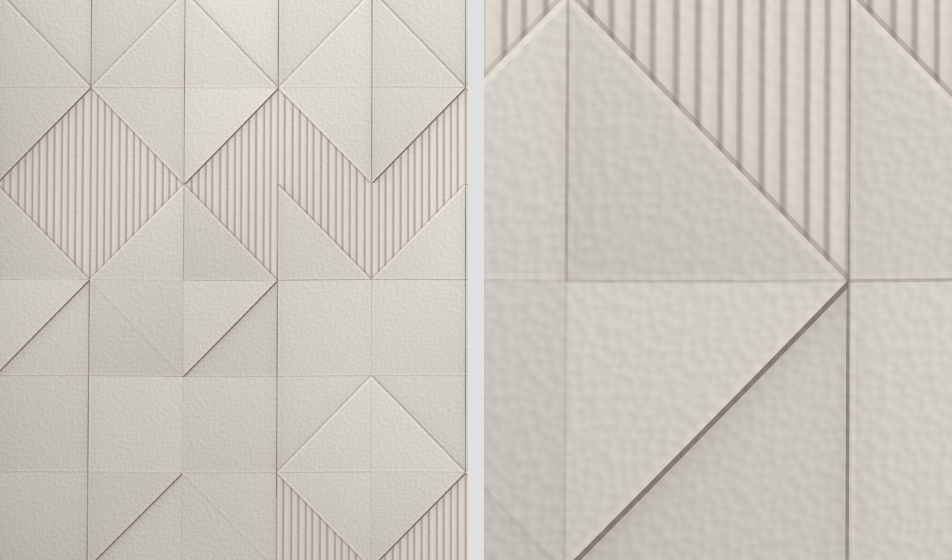
Left, the full canvas; right, a detail of the centre.
Write a Shadertoy shader that draws this pattern.

```glsl
const vec2 TILES = vec2(4.977, 5.82);    // tiles across and down
const vec2 OFFSET = vec2(0.05, 0.09);    // part of the first tile cut off
const float RIBS = 13.0;                 // ribs per tile
const float RIB_DEPTH = 0.42;
const float RIB_JITTER = 0.05;
const float SEAM_WIDTH = 0.006;          // half widths, in tiles
const float FOLD_WIDTH = 0.009;
const float SEAM_DRIFT = 0.06;
const float GRAIN_SCALE = 150.0;
const float GRAIN_DEPTH = 0.038;
const float FACE_VARIATION = 0.032;
const vec3 PAPER_DIM = vec3(0.725, 0.70, 0.68);
const vec3 PAPER_LIT = vec3(0.885, 0.865, 0.84);
const vec3 RIB_TINT = vec3(0.012, 0.006, -0.006);
const vec3 SHADE = vec3(0.48, 0.43, 0.395);
const vec3 GLOW = vec3(0.05, 0.045, 0.038);

float hash(vec2 p) {
    return fract(sin(dot(p, vec2(12.7, 31.1))) * 4375.5);
}

// Distance to the nearest scattered point
float cellular(vec2 p) {
    vec2 cell = floor(p);
    float nearest = 2.0;
    for (int y = -1; y <= 1; y++) {
        for (int x = -1; x <= 1; x++) {
            vec2 c = cell + vec2(x, y);
            vec2 point = c + vec2(hash(c), hash(c + 47.3));
            nearest = min(nearest, distance(p, point));
        }
    }
    return nearest;
}

float band(float x, float halfWidth, float aa) {
    return 1.0 - smoothstep(max(halfWidth - aa, 0.0), halfWidth + aa, abs(x));
}

// Upright ribs of slightly uneven width: x = groove, y = lit flank
vec2 ribs(float x) {
    float wobble = sin(x * 17.0) + 0.6 * sin(x * 41.0 + 1.3);
    float t = fract(x * RIBS + RIB_JITTER * wobble);
    float toGroove = 0.5 - abs(t - 0.5);
    return vec2(1.0 - smoothstep(0.02, 0.25, toGroove),
                smoothstep(0.1, 0.35, t) * (1.0 - smoothstep(0.35, 0.85, t)));
}

void mainImage(out vec4 fragColor, in vec2 fragCoord) {
    vec2 pos = fragCoord / iResolution.xy;
    vec2 paper = fragCoord / iResolution.y;
    float aa = 0.6 * TILES.y / iResolution.y;

    // Tile grid, counted from the upper left, with slightly slanted seams
    vec2 g = vec2(pos.x, 1.0 - pos.y) * TILES + OFFSET;
    g.x += SEAM_DRIFT * (0.5 - pos.y) * (1.0 - pos.x);
    g.y += 0.006 * sin(g.x * 1.7 + 0.6);
    vec2 tile = floor(g);
    vec2 f = g - tile;
    float col = tile.x;
    float row = tile.y;

    // Which tiles are folded, which way, and where ribs show beneath
    bool oddRow = mod(row, 2.0) > 0.5;
    bool falling = mod(col + row, 2.0) < 0.5;
    if ((row == 2.0 && col > 2.5) || (row == 5.0 && col < 2.5)) falling = !falling;
    bool ribbed = row == 1.0 || row == 2.0 || (row == 5.0 && col > 2.5);
    bool folded = row < 2.5 || (row == 3.0 && col < 2.5)
               || (row == 4.0 && col > 2.5) || (row == 5.0 && col > 0.5);

    // Signed distance to the fold, positive on the flap
    float d = (f.y - (falling ? f.x : 1.0 - f.x)) * 0.7071;
    if (oddRow) d = -d;
    float under = folded ? 1.0 - smoothstep(-aa, aa, d) : 0.0;
    float ribMask = ribbed ? under : 0.0;

    // Paper lit from the upper right, with a tint and a slope per face
    float light = 0.16 + 0.5 * pos.y + 0.34 * pos.x;
    light -= 0.16 * exp(-pos.x * 9.0);
    light += 0.07 * sin(pos.x * 7.0 + 2.0 * sin(pos.y * 5.0));
    vec3 color = mix(PAPER_DIM, PAPER_LIT, clamp(light, 0.0, 1.0));
    float face = mix(hash(tile + 3.1), hash(tile + 8.7), under);
    color += FACE_VARIATION * (face - 0.5) * (1.0 - ribMask);
    color += 0.03 * (f.x - 0.5) * (hash(tile + 5.9) - 0.3);
    color += 0.02 * (0.5 - f.y) * (1.0 - ribMask);

    // Ribs
    vec2 rib = ribs(g.x);
    color += RIB_TINT * ribMask;
    color = mix(color, SHADE, RIB_DEPTH * rib.x * ribMask);
    color += GLOW * 0.7 * rib.y * ribMask;

    // Seams between columns: odd ones deep, even ones fading downward
    float k = floor(g.x + 0.5);
    float seamDepth = mod(k, 2.0) > 0.5 ? 0.72 : mix(0.62, 0.1, smoothstep(0.5, 3.6, row));
    seamDepth *= 0.85 + 0.15 * sin(g.y * 4.1 + k * 2.0);
    float sx = g.x - k;
    float bare = 1.0 - ribMask;
    color = mix(color, SHADE, seamDepth * bare * band(sx, SEAM_WIDTH, aa));
    color = mix(color, SHADE, 0.16 * seamDepth * bare * exp(-abs(sx) * 22.0));
    color += GLOW * seamDepth * bare * band(sx - 0.02, 0.008, aa);

    // Shallow creases between rows
    float j = floor(g.y + 0.5);
    float creaseDepth = 0.06 + 0.12 * hash(vec2(col, j));
    if (j == 3.0 && col > 2.5) creaseDepth = 0.32;
    float sy = g.y - j;
    color = mix(color, SHADE, creaseDepth * bare * band(sy, SEAM_WIDTH, aa));
    color += GLOW * 0.4 * bare * band(sy + 0.018, 0.009, aa);

    // Flap edges: rising folds cast shadow or catch light, falling ones stay soft
    if (folded) {
        bool faint = falling && oddRow && !ribbed;
        float shadow = falling ? 0.32 : (oddRow ? 0.82 : 0.2);
        float glow = falling ? 0.8 : (oddRow ? 0.4 : 1.0);
        float strength = faint ? 0.25 : 1.0;
        float soft = exp(min(d, 0.0) * 18.0) * under;
        color = mix(color, SHADE, strength * shadow * band(d + 0.007, FOLD_WIDTH, aa));
        color = mix(color, SHADE, strength * shadow * 0.26 * soft);
        color += GLOW * strength * glow * band(d - 0.014, 0.011, aa);
    }

    // Embossed grain
    vec2 q = paper * GRAIN_SCALE;
    float relief = cellular(q) - cellular(q + vec2(0.45, 0.4));
    color += GRAIN_DEPTH * relief * (1.0 - 0.4 * ribMask);

    fragColor = vec4(clamp(color, 0.0, 1.0), 1.0);
}
```
